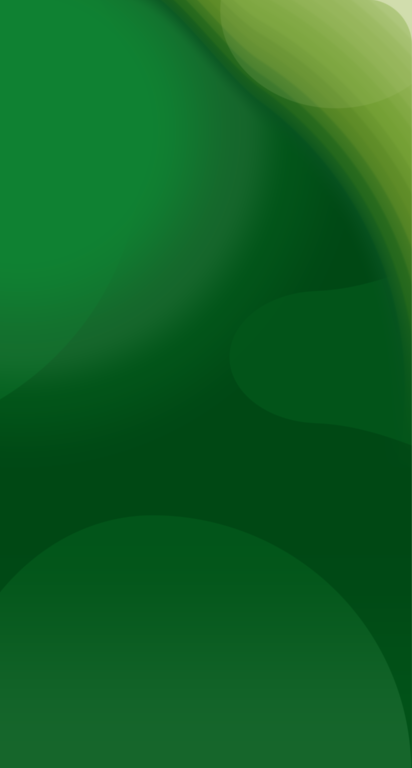
This background is drawn by a WebGL 1 fragment shader. Its source:

```glsl
precision highp float;
// Soft green backdrop with a left glow, a banded lime arc and translucent rounded shapes.
uniform vec2 u_resolution;

// Layout, in units of canvas height with the origin at the lower left
const float ASPECT = 0.535;
const vec2 GLOW_CENTER = vec2(0.026, 0.831);
const vec2 SHOULDER_CENTER = vec2(-0.195, 0.805);
const float SHOULDER_RADIUS = 0.379;
const vec2 ARC_CENTER = vec2(0.078, 0.492);
const float ARC_SQUASH = 0.97;
const float ARC_TAPER = 0.078;
const float BAND_WIDTH = 0.0145;
const float BAND_STRENGTH = 0.55;
const vec2 CAP_CENTER = vec2(0.436, 0.987);
const vec2 CAP_RADII = vec2(0.150, 0.128);
const vec2 CORNER_CENTER = vec2(0.475, 0.941);
const float CORNER_RADIUS = 0.060;
const vec2 LOBE_TIP = vec2(0.298, 0.535);
const vec2 LOBE_SIZE = vec2(0.117, 0.086);
const float FLARE_START = 0.104;
const float FLARE_SLOPE = 0.576;
const vec2 HILL_CENTER = vec2(0.198, -0.004);
const float HILL_HEIGHT = 0.333;
const float HILL_LEFT = 0.277;
const float HILL_RIGHT = 0.336;

// Palette
const vec3 DEEP = vec3(0.0, 0.283, 0.080);
const vec3 FOREST = vec3(0.008, 0.335, 0.100);
const vec3 MOSS = vec3(0.085, 0.400, 0.170);
const vec3 EMERALD = vec3(0.060, 0.505, 0.195);
const vec3 TEAL = vec3(0.035, 0.325, 0.130);
const vec3 OLIVE = vec3(0.130, 0.400, 0.110);
const vec3 LEAF = vec3(0.360, 0.540, 0.150);
const vec3 LIME = vec3(0.460, 0.630, 0.210);
const vec3 PALE = vec3(0.570, 0.700, 0.330);
const vec3 MIST = vec3(0.700, 0.790, 0.510);
const vec3 CREAM = vec3(0.870, 0.900, 0.750);

// Coverage of a shape from its signed distance (negative inside)
float cover(float d) {
  float pixel = 1.0 / u_resolution.y;
  return 1.0 - smoothstep(-pixel, pixel, d);
}

float ellipseDistance(vec2 d, vec2 radii) {
  float k = length(d / radii);
  return (k - 1.0) * k / max(length(d / (radii * radii)), 0.001);
}

// Rounded tip that opens into a flare toward the right
float lobeDistance(vec2 p) {
  vec2 d = p - LOBE_TIP;
  float s = 1.0 - min(d.x / LOBE_SIZE.x, 1.0);
  float flare = FLARE_SLOPE * max(d.x - FLARE_START, 0.0);
  float h2 = LOBE_SIZE.y * LOBE_SIZE.y;
  float field = d.y * d.y - h2 * (1.0 - s * s) - flare * flare;
  vec2 slope = 2.0 * vec2(-h2 * s / LOBE_SIZE.x - FLARE_SLOPE * flare, d.y);
  return field / max(length(slope), 0.001);
}

vec3 leftGlow(float r) {
  vec3 c = mix(EMERALD, MOSS, smoothstep(0.165, 0.298, r));
  c = mix(c, FOREST, smoothstep(0.285, 0.355, r));
  return mix(c, DEEP, smoothstep(0.335, 0.450, r));
}

// Radius with soft stair steps, giving the arc its fine bands
float banded(float r) {
  float t = r / BAND_WIDTH;
  float stair = floor(t) + smoothstep(0.7, 1.0, fract(t));
  return mix(r, stair * BAND_WIDTH, BAND_STRENGTH);
}

vec3 arcColor(float r) {
  vec3 c = mix(TEAL, OLIVE, smoothstep(0.438, 0.465, r));
  c = mix(c, LEAF, smoothstep(0.458, 0.505, r));
  c = mix(c, LIME, smoothstep(0.500, 0.545, r));
  c = mix(c, PALE, smoothstep(0.540, 0.600, r));
  return mix(c, MIST, smoothstep(0.595, 0.655, r));
}

void main() {
  vec2 p = gl_FragCoord.xy / u_resolution * vec2(ASPECT, 1.0);

  // Left glow and its soft shoulder
  vec3 color = leftGlow(distance(p, GLOW_CENTER));
  float shoulder = cover(distance(p, SHOULDER_CENTER) - SHOULDER_RADIUS);
  color = mix(color, EMERALD, 0.3 * shoulder);

  // Right lobe
  color = mix(color, FOREST, 0.9 * cover(lobeDistance(p)));

  // Banded arc, thinning at the top left and fading down the right side
  float r = length((p - ARC_CENTER) * vec2(1.0, ARC_SQUASH));
  r -= ARC_TAPER * (1.0 - smoothstep(0.156, 0.339, p.x));
  float arcMask = smoothstep(0.420, 0.460, r) * smoothstep(0.375, 0.640, p.y);
  color = mix(color, arcColor(banded(r)), arcMask);

  // Pale cap and bright corner
  float cap = cover(ellipseDistance(p - CAP_CENTER, CAP_RADII));
  color = mix(color, MIST, 0.16 * cap);
  float corner = length(max(p - CORNER_CENTER, 0.0)) - CORNER_RADIUS;
  color = mix(color, CREAM, 0.7 * (1.0 - cover(corner)));

  // Hill, lighter toward the bottom, with a faint lift behind it
  color = mix(color, FOREST, 0.75 * (1.0 - smoothstep(0.06, 0.30, p.y)));
  vec2 d = p - HILL_CENTER;
  float hillWidth = d.x < 0.0 ? HILL_LEFT : HILL_RIGHT;
  float hill = cover(ellipseDistance(d, vec2(hillWidth, HILL_HEIGHT)));
  vec3 hillColor = mix(MOSS, FOREST, smoothstep(0.02, 0.30, p.y));
  color = mix(color, hillColor, hill);

  gl_FragColor = vec4(color, 1.0);
}
```
